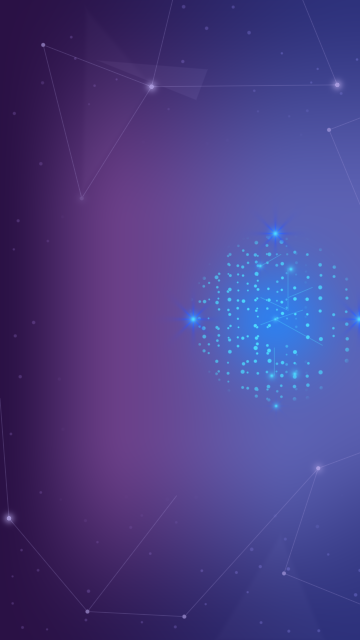
A Shadertoy shader for this background:

```glsl
// Violet and blue gradient with a faint node network and a glowing sphere of dots.

// Canvas units: width is 1, height is ASPECT.
const float ASPECT = 1.7778;
const vec3 EDGE_LEFT = vec3(0.165, 0.065, 0.27);
const vec3 EDGE_RIGHT = vec3(0.175, 0.19, 0.48);
const vec3 CORE_LEFT = vec3(0.42, 0.245, 0.53);
const vec3 CORE_RIGHT = vec3(0.365, 0.385, 0.705);
const vec3 GLOW_BLUE = vec3(0.17, 0.51, 0.95);
const vec3 DOT_CYAN = vec3(0.30, 0.86, 1.0);
const vec3 RAY_BLUE = vec3(0.16, 0.30, 1.0);
const vec3 NET_COLOR = vec3(0.72, 0.66, 0.92);
const vec2 SPHERE = vec2(0.765, 0.891);
const float SPHERE_RADIUS = 0.245;
const float LINE_WIDTH = 0.0009;

// The first ten points are visible nodes, the rest are loose line ends.
const int NODE_COUNT = 10;
const vec2 POINTS[18] = vec2[18](
    vec2(0.120, 1.653), vec2(0.421, 1.537), vec2(0.937, 1.542),
    vec2(0.914, 1.417), vec2(0.227, 1.227), vec2(0.025, 0.338),
    vec2(0.243, 0.079), vec2(0.512, 0.065), vec2(0.789, 0.185),
    vec2(0.884, 0.477), vec2(0.480, 1.780), vec2(1.000, 1.450),
    vec2(1.000, 1.210), vec2(0.840, 1.780), vec2(0.490, 0.400),
    vec2(1.000, 0.100), vec2(1.000, 0.520), vec2(0.000, 0.670));
const float NODE_GLOW[10] = float[10](
    0.0, 0.6, 0.55, 0.0, 0.08, 0.55, 0.0, 0.0, 0.0, 0.35);
const ivec2 LINKS[16] = ivec2[16](
    ivec2(0, 1), ivec2(1, 10), ivec2(1, 2), ivec2(0, 4),
    ivec2(1, 4), ivec2(3, 11), ivec2(3, 12), ivec2(2, 13),
    ivec2(5, 6), ivec2(6, 7), ivec2(6, 14), ivec2(7, 9),
    ivec2(8, 9), ivec2(8, 15), ivec2(9, 16), ivec2(5, 17));

// Sphere links (start, end) and sparks (position, size, ray strength),
// both relative to the sphere centre.
const vec4 CIRCUIT[8] = vec4[8](
    vec4(-0.04, 0.148, 0.015, 0.180), vec4(0.035, 0.14, 0.035, 0.025),
    vec4(0.035, 0.06, 0.102, 0.088), vec4(0.0, 0.0, 0.130, -0.072),
    vec4(0.0, 0.0, 0.075, 0.025), vec4(-0.04, 0.06, 0.035, 0.025),
    vec4(-0.003, -0.08, -0.003, -0.155), vec4(-0.04, -0.015, 0.0, 0.0));
const vec4 SPARKS[9] = vec4[9](
    vec4(0.0, 0.238, 0.017, 1.0), vec4(-0.228, 0.0, 0.018, 1.0),
    vec4(0.233, 0.0, 0.018, 1.0), vec4(-0.042, 0.148, 0.010, 0.3),
    vec4(0.043, 0.139, 0.012, 0.1), vec4(-0.010, -0.157, 0.012, 0.1),
    vec4(0.054, -0.152, 0.013, 0.1), vec4(0.002, -0.241, 0.010, 0.3),
    vec4(0.0, 0.0, 0.009, 0.1));

float hash(vec2 p) {
    return fract(sin(dot(p, vec2(127.1, 311.7))) * 43758.5453);
}

float segmentDistance(vec2 p, vec2 a, vec2 b) {
    vec2 ap = p - a, ab = b - a;
    return length(ap - ab * clamp(dot(ap, ab) / dot(ab, ab), 0.0, 1.0));
}

float disc(float d, float radius, float px) {
    return 1.0 - smoothstep(radius - px, radius + px, d);
}

float cross2(vec2 a, vec2 b) { return a.x * b.y - a.y * b.x; }

// Soft-edged triangle, corners in clockwise order.
float facet(vec2 p, vec2 a, vec2 b, vec2 c, float px) {
    float inside = min(cross2(p - a, normalize(b - a)),
        min(cross2(p - b, normalize(c - b)), cross2(p - c, normalize(a - c))));
    return smoothstep(-px, px, inside);
}

// One randomly placed dot per grid cell.
float dots(vec2 p, vec2 cell, float radius, float density, vec2 jitter, float px) {
    vec2 id = floor(p / cell);
    vec2 offset = (vec2(hash(id + 3.1), hash(id + 8.7)) - 0.5) * jitter;
    float d = length((fract(p / cell) - 0.5 - offset) * cell);
    float size = radius * mix(0.6, 1.1, hash(id + 5.3));
    return step(hash(id), density) * disc(d, size, px);
}

vec3 background(vec2 p) {
    float core = smoothstep(-0.02, 0.36, p.x) * smoothstep(-0.05, 0.58, p.y)
        * (1.0 - smoothstep(1.15, 1.84, p.y));
    core *= 1.0 - 0.5 * smoothstep(0.75, 1.1, p.x) * (1.0 - smoothstep(0.2, 0.75, p.y));
    vec3 edge = mix(EDGE_LEFT, EDGE_RIGHT, smoothstep(0.0, 1.0, p.x));
    return mix(edge, mix(CORE_LEFT, CORE_RIGHT, smoothstep(0.26, 0.85, p.x)), core);
}

void mainImage(out vec4 fragColor, in vec2 fragCoord) {
    vec2 p = fragCoord / iResolution.xy * vec2(1.0, ASPECT);
    float px = 0.8 * ASPECT / iResolution.y;
    vec3 color = background(p);

    // Faint facets and scattered specks
    color += 0.035 * facet(p, vec2(0.27, 1.61), vec2(0.577, 1.585), vec2(0.545, 1.50), px);
    color += 0.018 * facet(p, vec2(0.24, 1.75), vec2(0.42, 1.54), vec2(0.23, 1.25), 0.01);
    color += 0.018 * facet(p, vec2(0.78, 0.29), vec2(0.90, 0.0), vec2(0.60, 0.0), 0.01);
    float margin = max(smoothstep(0.45, 0.75, abs(p.y - 0.89)), 1.0 - smoothstep(0.08, 0.2, p.x));
    color += NET_COLOR * 0.16 * margin * dots(p, vec2(0.075), 0.0045, 0.35, vec2(0.7), px);

    // Node network
    float net = 0.0;
    for (int i = 0; i < 16; i++) {
        float d = segmentDistance(p, POINTS[LINKS[i].x], POINTS[LINKS[i].y]);
        net = max(net, 0.24 * disc(d, LINE_WIDTH, px));
    }
    for (int i = 0; i < NODE_COUNT; i++) {
        float d = length(p - POINTS[i]);
        float strength = i == 4 ? 0.15 : 0.6;
        net = max(net, strength * disc(d, 0.0055, px));
        net += NODE_GLOW[i] * exp(-d * d / 0.00022);
    }
    color = mix(color, NET_COLOR, min(net, 0.85));

    // Sphere glow, dot columns and circuit lines
    vec2 q = p - SPHERE;
    float r = length(q);
    color = mix(color, GLOW_BLUE, 0.9 * exp(-r * r / 0.024));
    float ball = 1.0 - smoothstep(0.85, 1.0, r / SPHERE_RADIUS);
    float fade = ball * mix(1.0, 0.6, smoothstep(0.05, SPHERE_RADIUS, r));
    float light = dots(q, vec2(0.036, 0.034), 0.0052, 0.72, vec2(0.1, 0.5), px);
    float leftSide = 1.0 - smoothstep(-0.05, 0.12, q.x);
    light = max(light, leftSide * dots(q + 0.009, vec2(0.027, 0.025), 0.0036, 0.6, vec2(0.1, 0.4), px));
    light *= fade;
    for (int i = 0; i < 8; i++) {
        float d = segmentDistance(q, CIRCUIT[i].xy, CIRCUIT[i].zw);
        light = max(light, 0.4 * disc(d, LINE_WIDTH, px));
    }
    color = mix(color, DOT_CYAN, light);

    // Sparks with eight rays
    for (int i = 0; i < 9; i++) {
        vec2 s = q - SPARKS[i].xy;
        float d = length(s) / SPARKS[i].z;
        float ray = pow(abs(cos(4.0 * atan(s.y, s.x + 1e-5))), 8.0) * exp(-d * 0.75);
        color = mix(color, RAY_BLUE, min(SPARKS[i].w * (ray + 0.6 * exp(-d * d * 0.6)), 0.9));
        color = mix(color, DOT_CYAN, 0.4 * exp(-d * d) + 0.6 * exp(-d * d * 7.0));
    }
    fragColor = vec4(color, 1.0);
}
```
